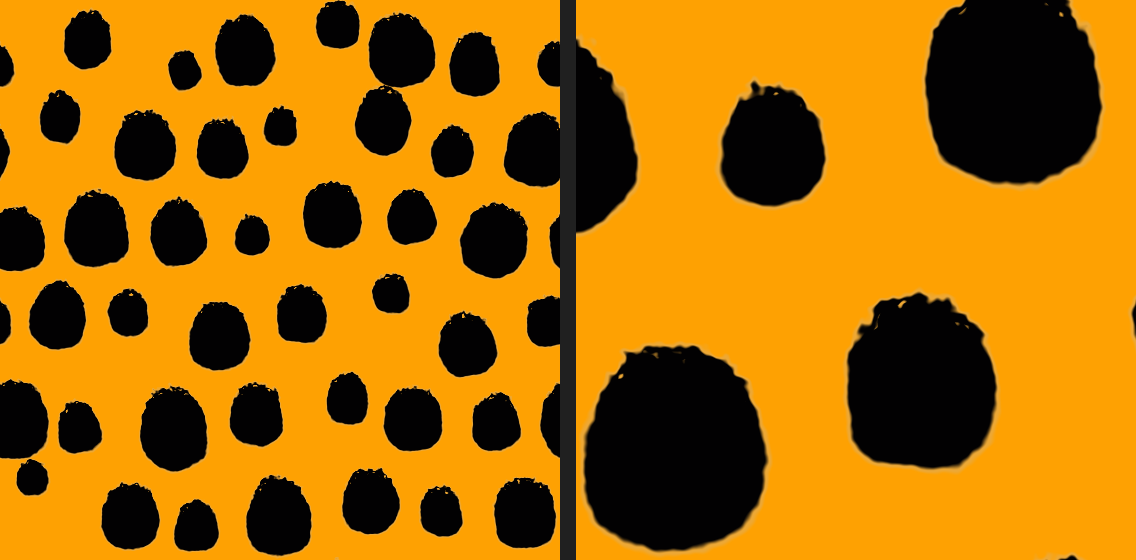
Left: the whole. Right: its middle third, enlarged.
Give the GLSL for this pattern, as a WebGL 1 fragment shader.

```glsl
precision highp float;
// Seamless animal-print tile: dry-brushed black egg spots on flat orange.
// Spots sit in a staggered, jittered lattice that wraps; periodic gradient
// noise roughens their outlines, mostly along the upper rim.

uniform vec2 u_resolution;

const float TAU = 6.2831853;
const vec2 GRID = vec2(7.0, 6.0);           // spots across and up the tile
const vec3 ORANGE = vec3(0.995, 0.632, 0.006);
const vec3 FRINGE = vec3(0.93, 0.66, 0.21);
const vec3 INK = vec3(0.006, 0.002, 0.006);

float hash(vec2 id, float seed) {
  return fract(sin(dot(id, vec2(127.1, 311.7)) + seed * 74.7) * 43758.5453);
}

// Dot product of a wrapped lattice point's random gradient with an offset.
float cornerSlope(vec2 corner, vec2 offset, float period) {
  float angle = TAU * hash(mod(corner, period), 3.0);
  return dot(vec2(cos(angle), sin(angle)), offset);
}

// Gradient noise in about -0.7..0.7, repeating after a whole period.
float gradientNoise(vec2 p, float period) {
  p *= period;
  vec2 i = floor(p), f = p - i;
  vec2 u = f * f * f * (f * (f * 6.0 - 15.0) + 10.0);
  vec2 e = vec2(1.0, 0.0);
  float low = mix(cornerSlope(i, f, period),
                  cornerSlope(i + e, f - e, period), u.x);
  float high = mix(cornerSlope(i + e.yx, f - e.yx, period),
                   cornerSlope(i + 1.0, f - 1.0, period), u.x);
  return mix(low, high, u.y);
}

// Egg narrowing upward: x = approximate distance, y = relative height.
vec2 egg(vec2 q, vec2 radii, float tilt, float taper) {
  float c = cos(tilt), s = sin(tilt);
  q = vec2(c * q.x - s * q.y, s * q.x + c * q.y) / radii;
  float height = clamp(q.y, -1.2, 1.2);
  q.x /= 1.0 - taper * height;
  vec2 a = pow(abs(q) + 1e-5, vec2(2.25));
  return vec2((pow(a.x + a.y, 1.0 / 2.25) - 1.0) * radii.x, height);
}

// Sideways shift of a row, in cells: half a cell on odd rows, plus jitter.
float rowShift(float row) {
  row = mod(row, GRID.y);
  return 0.5 * mod(row, 2.0) + 0.25 * hash(vec2(row, 5.0), 1.0);
}

// The spot of one lattice cell, kept clear of its neighbours.
vec2 spot(vec2 p, vec2 cell) {
  vec2 id = mod(cell, GRID);
  float size = fract(dot(id, vec2(0.618, 0.27)) + 0.2 * hash(id, 2.0));
  float width = mix(0.028, 0.060, size);
  vec2 radii = width * vec2(1.0, mix(1.12, 1.27, hash(id, 4.0)));
  vec2 room = max(0.5 / GRID - radii - 0.004, 0.0);
  vec2 jitter = vec2(hash(id, 6.0), hash(id, 7.0)) * 2.0 - 1.0;
  vec2 center = (cell + 0.5 + vec2(rowShift(cell.y), 0.0)) / GRID;
  center.y += 0.022 * sin(TAU * 2.0 * center.x);
  center += room * jitter;
  float tilt = mix(-0.16, 0.16, hash(id, 8.0));
  return egg(p - center, radii, tilt, mix(0.06, 0.17, hash(id, 9.0)));
}

// Nearest spot among the surrounding cells.
vec2 nearestSpot(vec2 p) {
  vec2 nearest = vec2(1.0, 0.0);
  float row = floor(p.y * GRID.y);
  for (int j = -1; j <= 1; j++) {
    float y = row + float(j);
    float column = floor(p.x * GRID.x - rowShift(y));
    for (int i = -1; i <= 1; i++) {
      vec2 s = spot(p, vec2(column + float(i), y));
      if (s.x < nearest.x) nearest = s;
    }
  }
  return nearest;
}

// Wobbles the outline, frays the top and leaves small dry specks there.
float brushEdge(vec2 p, vec2 s) {
  float top = smoothstep(0.1, 0.85, s.y);
  float d = s.x + 0.006 * gradientNoise(p, 24.0);
  d += mix(0.0018, 0.0065, top) * gradientNoise(p, 80.0);
  d += mix(0.0008, 0.0035, top) * gradientNoise(p, 170.0);
  float speck = 0.011 * (top * gradientNoise(p, 130.0) - 0.28);
  return max(d, speck - abs(d + 0.005));
}

void main() {
  vec2 p = gl_FragCoord.xy / u_resolution;
  float d = brushEdge(p, nearestSpot(p));

  // Ink, a thin pale rim, then the flat ground.
  float soft = max(0.0013, 0.75 / u_resolution.y);
  vec3 ground = mix(FRINGE, ORANGE, smoothstep(0.0014, 0.0036, d));
  vec3 color = mix(INK, ground, smoothstep(-soft, soft, d));
  gl_FragColor = vec4(color, 1.0);
}
```
